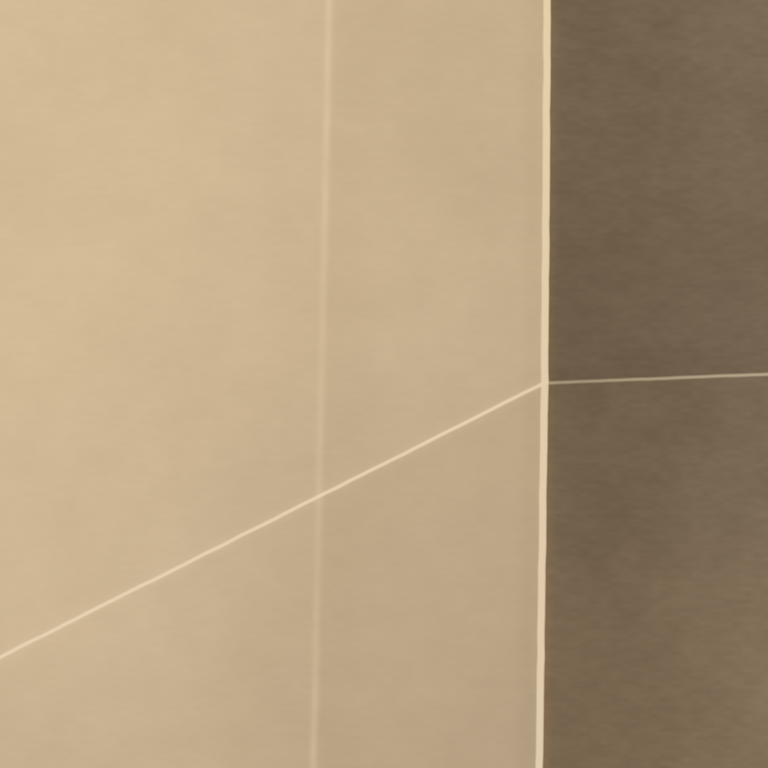
Write a Shadertoy shader that draws this texture.

```glsl
// Draws two plastered wall planes meeting at a pale vertical corner, crossed by thin light seams.

float hash(vec2 p) {
    vec3 q = fract(p.xyx * vec3(0.1031, 0.1030, 0.0973));
    q += dot(q, q.yzx + 33.33);
    return fract((q.x + q.y) * q.z);
}

float valueNoise(vec2 p) {
    vec2 cell = floor(p);
    vec2 f = fract(p);
    f = f * f * (3.0 - 2.0 * f);
    float low = mix(hash(cell), hash(cell + vec2(1.0, 0.0)), f.x);
    float high = mix(hash(cell + vec2(0.0, 1.0)), hash(cell + vec2(1.0, 1.0)), f.x);
    return mix(low, high, f.y);
}

// Layered noise centred on zero.
float plaster(vec2 p, int octaves) {
    float sum = 0.0;
    float weight = 0.5;
    for (int i = 0; i < octaves; i++) {
        sum += weight * (valueNoise(p) - 0.5);
        p = mat2(1.6, 1.2, -1.2, 1.6) * p + 17.3;
        weight *= 0.5;
    }
    return sum;
}

// Signed distance to the infinite line a-b, positive on its right side.
float lineSide(vec2 p, vec2 a, vec2 b) {
    vec2 dir = normalize(b - a);
    vec2 rel = p - a;
    return rel.x * dir.y - rel.y * dir.x;
}

// Soft-edged stripe around a signed distance.
float stripe(float d, float halfWidth, float blur) {
    return 1.0 - smoothstep(halfWidth - blur, halfWidth + blur, abs(d));
}

float glow(float d, float radius) {
    return exp(-d * d / (radius * radius));
}

vec3 lightWall(vec2 p, float belowSeam) {
    vec3 top = mix(vec3(0.825, 0.732, 0.590), vec3(0.775, 0.685, 0.552), smoothstep(0.0, 0.72, p.x));
    vec3 bottom = mix(vec3(0.790, 0.700, 0.568), vec3(0.735, 0.650, 0.535), smoothstep(0.0, 0.72, p.x));
    vec3 color = mix(bottom, top, smoothstep(0.0, 0.75, p.y));
    return color - 0.014 * belowSeam * smoothstep(0.1, 0.7, p.x);
}

vec3 darkWall(vec2 p, float belowSeam) {
    vec3 upper = mix(vec3(0.438, 0.372, 0.295), vec3(0.462, 0.398, 0.312), smoothstep(0.5, 1.0, p.y));
    vec3 lower = mix(vec3(0.492, 0.418, 0.330), vec3(0.455, 0.388, 0.304), smoothstep(0.0, 0.5, p.y));
    vec3 color = mix(upper, lower, belowSeam);
    return color + 0.025 * smoothstep(0.78, 1.0, p.x) - 0.008;
}

void mainImage(out vec4 fragColor, in vec2 fragCoord) {
    vec2 uv = fragCoord / iResolution.xy;
    float pixel = 1.0 / min(iResolution.x, iResolution.y);
    float soft = max(pixel, 0.0018);

    // Slight hand-drawn wobble shared by the seams
    float wobble = 0.0016 * plaster(uv * 34.0, 2);

    // Seam geometry: the corner bends a little at the junction
    vec2 junction = vec2(0.7090, 0.5015);
    vec2 cornerEnd = uv.y > junction.y ? vec2(0.7125, 1.0) : vec2(0.7020, 0.0);
    float cornerSide = sign(cornerEnd.y - junction.y);
    float corner = cornerSide * lineSide(uv, junction, cornerEnd) + wobble;
    float diagonal = lineSide(uv, vec2(0.0, 0.1445), junction) + wobble;
    float ledge = lineSide(uv, junction, vec2(1.0, 0.5125)) + wobble;
    float crease = lineSide(uv, vec2(0.4080, 0.0), vec2(0.4285, 1.0)) + wobble;

    // Wall planes
    float isDark = smoothstep(-soft, soft, corner - 0.0050);
    vec3 light = lightWall(uv, smoothstep(-0.004, 0.004, diagonal));
    vec3 dark = darkWall(uv, smoothstep(-0.004, 0.004, ledge));

    // Plaster: broad stains, medium mottling, horizontal grain
    float stains = plaster(uv * vec2(5.0, 4.0), 4);
    float mottling = plaster(uv * vec2(22.0, 30.0) + 8.0, 3);
    float grain = plaster(uv * vec2(75.0, 180.0) + 41.0, 2);
    light += (0.040 * stains + 0.020 * mottling + 0.016 * grain) * vec3(1.0, 0.98, 0.92);
    dark += (0.045 * stains + 0.035 * mottling + 0.040 * grain) * vec3(1.0, 0.96, 0.88);

    // Faint crease, strongest toward the top
    float creaseFade = mix(0.30, 0.62, smoothstep(0.55, 1.0, uv.y));
    creaseFade = max(creaseFade, 0.45 * (1.0 - smoothstep(0.0, 0.35, uv.y)));
    creaseFade *= 0.85 + 0.8 * plaster(uv * vec2(6.0, 24.0), 2);
    light = mix(light, vec3(0.880, 0.790, 0.650), creaseFade * glow(crease, 0.0050));
    light -= 0.010 * smoothstep(0.0, 0.012, crease) * (1.0 - smoothstep(0.012, 0.10, crease));

    // Diagonal seam on the light wall
    light = mix(light, vec3(0.900, 0.815, 0.690), 0.90 * stripe(diagonal, 0.0022, soft));
    light += 0.018 * glow(diagonal, 0.008);

    // Ledge seam on the dark wall, brighter toward the right
    float ledgeStrength = mix(0.72, 0.92, smoothstep(0.72, 1.0, uv.x));
    dark = mix(dark, vec3(0.730, 0.660, 0.550), ledgeStrength * stripe(ledge, 0.0020, soft));

    // Shade and warm fringe beside the corner
    dark += vec3(0.030, 0.018, -0.004) * glow(corner - 0.008, 0.006);
    light -= 0.012 * glow(corner + 0.016, 0.014);

    // Combine the planes and lay the corner strip on top
    vec3 color = mix(light, dark, isDark);
    vec3 cornerColor = mix(vec3(0.890, 0.810, 0.695), vec3(0.900, 0.825, 0.670), uv.y);
    color = mix(color, cornerColor, 0.92 * stripe(corner, 0.0046, soft));

    fragColor = vec4(clamp(color, 0.0, 1.0), 1.0);
}
```
